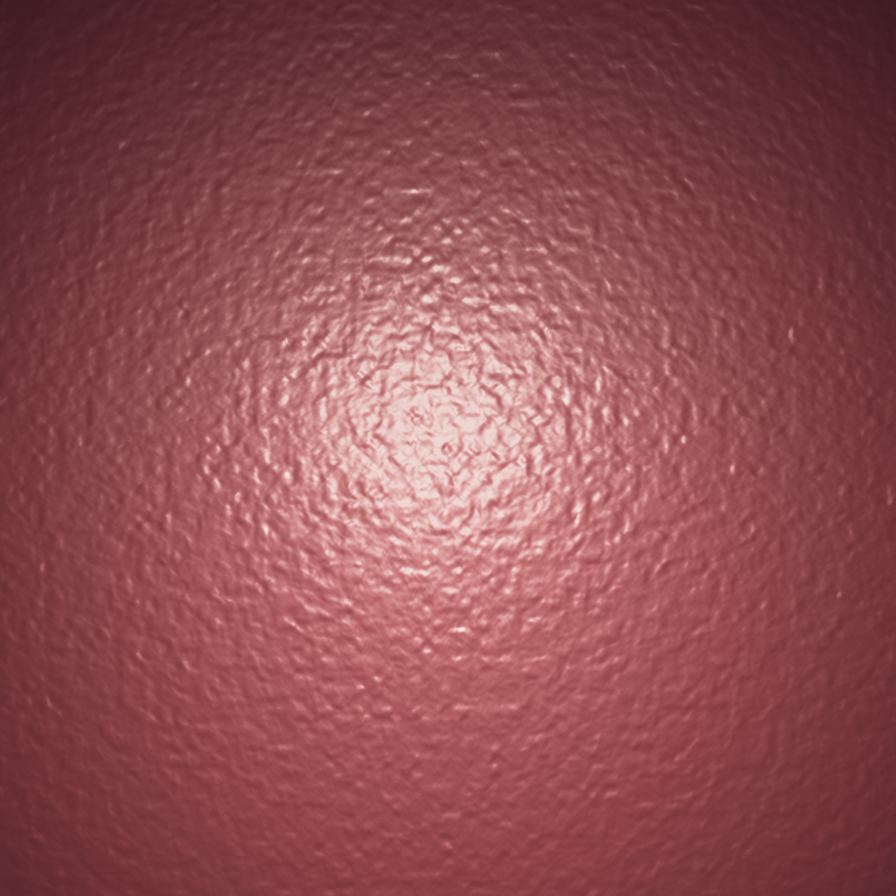
Give the GLSL for this texture, as a WebGL 2 fragment shader.

```glsl
#version 300 es
precision highp float;
// Glossy rose-red leathery surface lit by a soft spot highlight near the centre.

uniform vec2 u_resolution;
out vec4 fragColor;

float hash(vec2 p) {
  vec3 q = fract(p.xyx * vec3(0.1031, 0.103, 0.0973));
  q += dot(q, q.yzx + 33.33);
  return fract((q.x + q.y) * q.z);
}

float noise(vec2 p) {
  vec2 i = floor(p), f = fract(p);
  f = f * f * f * (f * (f * 6.0 - 15.0) + 10.0);
  return mix(mix(hash(i), hash(i + vec2(1, 0)), f.x),
             mix(hash(i + vec2(0, 1)), hash(i + vec2(1, 1)), f.x), f.y);
}

// Pebbled relief: rotated octaves, bent slightly so that the creases wander
float relief(vec2 p) {
  p += 0.35 * vec2(noise(p * 0.6 + 7.0), noise(p * 0.6 + 31.0));
  float height = 0.0, amplitude = 1.0;
  for (int i = 0; i < 3; i++) {
    height += amplitude * noise(p);
    p = mat2(1.44, 1.08, -1.08, 1.44) * p + 17.3;
    amplitude *= 0.36;
  }
  return height;
}

void main() {
  vec2 uv = gl_FragCoord.xy / u_resolution;

  // Surface slope by central differences
  vec2 cell = uv * 92.0 + 40.0;
  vec2 e = vec2(0.2, 0.0);
  vec2 slope = vec2(relief(cell + e.xy) - relief(cell - e.xy),
                    relief(cell + e.yx) - relief(cell - e.yx)) / (2.0 * e.x);

  // Diffuse light, strongest below the centre and fading to the corners
  vec2 lit = uv - vec2(0.5, 0.36);
  float diffuse = exp(-1.65 * dot(lit, lit));
  vec3 color = mix(vec3(0.05, 0.015, 0.035), vec3(0.64, 0.285, 0.31), diffuse);

  // Facets facing the light brighten, those turned away darken
  vec2 toCentre = vec2(0.488, 0.518) - uv;
  float radius = length(toCentre);
  float facing = -dot(slope, toCentre / (radius + 0.08));
  color *= 1.0 + 0.05 * facing;

  // Tilted facets shift the reflection, which breaks the highlight into flecks
  vec2 mirror = toCentre + slope * 0.105;
  float d2 = dot(mirror, mirror);
  float gloss = 0.37 * exp(-55.0 * d2) + 0.22 * exp(-9.5 * d2);
  color += gloss * vec3(0.8, 1.0, 0.92);

  // Sparse faint glints scattered over the outer surface
  float glint = smoothstep(0.72, 0.95, noise(cell * 0.8 + 90.0))
              * smoothstep(0.4, 1.3, facing);
  color += 0.25 * glint * exp(-5.0 * radius * radius) * vec3(1.0, 0.85, 0.8);

  // Gentle shoulder keeps the brightest flecks a warm cream
  color = mix(color, 1.0 - 0.25 * exp(-4.0 * (color - 0.75)), step(0.75, color));
  fragColor = vec4(clamp(color, 0.0, 1.0), 1.0);
}
```
